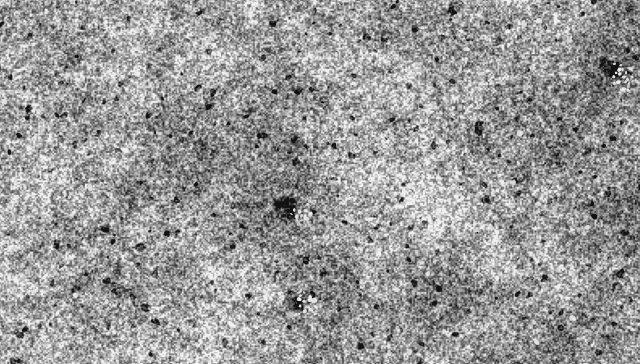
Reproduce this texture procedurally as a WebGL 2 fragment shader.

```glsl
#version 300 es
precision highp float;

uniform vec2 u_resolution;
out vec4 fragColor;

// Lengths are in canvas heights
const float BASE_TONE = 0.66;
const float PATCH_CONTRAST = 0.19;
const float SMUDGE_CONTRAST = 0.19;
const float GRAIN_CONTRAST = 0.56;
const float FINE_GRAIN = 225.0;
const float COARSE_GRAIN = 118.0;
const float SPECK_GRID = 23.0;
const float SPECK_DENSITY = 0.55;
const float SPECK_DEPTH = 0.46;
const float PEBBLE_GRID = 9.0;
const float PEBBLE_DENSITY = 0.25;
const float PEBBLE_TONE = 0.88;
const int CLUSTER_COUNT = 3;
const float CLUSTER_RADIUS = 0.034;
const float CRUMB_GRID = 72.0;
const vec2 SHADOW_OFFSET = vec2(-0.032, 0.012);
const float DARKEST = 0.07;
const float LIGHTEST = 0.94;

uint mixBits(uint n) {
    n = (n ^ (n >> 16)) * 0x7feb352du;
    n = (n ^ (n >> 15)) * 0x846ca68bu;
    return n ^ (n >> 16);
}

float hash(vec2 cell, float seed) {
    uvec2 c = uvec2(ivec2(floor(cell)));
    uint n = mixBits(c.x + mixBits(c.y + mixBits(uint(seed))));
    return float(n >> 8) / 16777216.0;
}

float noise(vec2 p, float seed) {
    vec2 i = floor(p), f = fract(p);
    f = f * f * (3.0 - 2.0 * f);
    float low = mix(hash(i, seed), hash(i + vec2(1, 0), seed), f.x);
    float high = mix(hash(i + vec2(0, 1), seed), hash(i + vec2(1, 1), seed), f.x);
    return mix(low, high, f.y);
}

// Noise centred on zero
float wobble(vec2 p, float seed) {
    return noise(p, seed) - 0.5;
}

// Coverage of randomly sized, turned and stretched blobs, one per grid cell at most
float scatter(vec2 p, float grid, float density, vec2 radii, float ragged, float soft, float seed) {
    vec2 home = floor(p * grid);
    float rough = ragged * wobble(p * 110.0, seed + 9.0);
    float cover = 0.0;
    for (int y = -1; y <= 1; y++)
    for (int x = -1; x <= 1; x++) {
        vec2 cell = home + vec2(x, y);
        if (hash(cell, seed) > density) continue;
        vec2 jitter = vec2(hash(cell, seed + 1.0), hash(cell, seed + 2.0));
        vec2 q = p - (cell + mix(vec2(0.1), vec2(0.9), jitter)) / grid;
        float turn = 6.2832 * hash(cell, seed + 3.0);
        q = mat2(cos(turn), sin(turn), -sin(turn), cos(turn)) * q;
        q.x *= mix(1.0, 1.6, hash(cell, seed + 4.0));
        float size = hash(cell, seed + 5.0);
        float dist = length(q) - mix(radii.x, radii.y, size * size) + rough;
        cover = max(cover, 1.0 - smoothstep(-soft, soft, dist));
    }
    return cover;
}

// Broad weathering, slightly drawn out sideways
float patches(vec2 p) {
    vec2 q = p * vec2(0.8, 1.0);
    return wobble(q * 2.3, 11.0) + 0.85 * wobble(q * 5.1, 12.0) + 0.7 * wobble(q * 10.7, 13.0);
}

float smudges(vec2 p) {
    return 0.8 * wobble(p * vec2(16.0, 20.0), 21.0) + wobble(p * vec2(38.0, 44.0), 22.0);
}

float grain(vec2 p) {
    return wobble(p * FINE_GRAIN, 31.0) + 0.65 * wobble(p * COARSE_GRAIN, 32.0);
}

void main() {
    vec2 p = gl_FragCoord.xy / u_resolution.y;
    float aspect = u_resolution.x / u_resolution.y;
    float edge = 0.8 / u_resolution.y;

    // Weathered, grainy ground
    float smudge = smudges(p);
    float tone = BASE_TONE + PATCH_CONTRAST * patches(p) + SMUDGE_CONTRAST * smudge;
    tone += GRAIN_CONTRAST * grain(p);

    // Dark pits with ragged rims
    float pits = scatter(p, SPECK_GRID, SPECK_DENSITY, vec2(0.002, 0.011), 0.012, 0.003, 41.0);
    tone -= SPECK_DEPTH * pits * (0.85 - 0.5 * smudge);

    // Scattered pale pebbles
    float pebbles = scatter(p, PEBBLE_GRID, PEBBLE_DENSITY, vec2(0.004, 0.010), 0.004, edge, 61.0);
    tone = mix(tone, PEBBLE_TONE + 0.1 * wobble(p * 90.0, 71.0), pebbles);

    // Crumbled white clusters beside dark hollows
    float crumbs = scatter(p, CRUMB_GRID, 0.85, vec2(0.004, 0.008), 0.003, edge, 81.0);
    for (int i = 0; i < CLUSTER_COUNT; i++) {
        vec2 centre = fract(vec2(0.47, 0.42) + float(i) * vec2(0.505, 0.37)) * vec2(aspect, 1.0);
        vec2 q = p - centre;
        float hollow = length(q - SHADOW_OFFSET) + 0.04 * wobble(p * 45.0, 91.0);
        tone -= 0.5 * (1.0 - smoothstep(0.005, 0.045, hollow));
        tone -= 0.13 * exp(-dot(q, q) / 0.02);
        float reach = length(q) + 0.035 * wobble(p * 40.0, 92.0);
        float inside = 1.0 - smoothstep(CLUSTER_RADIUS - 0.006, CLUSTER_RADIUS + 0.003, reach);
        tone = mix(tone, 0.9 + 0.1 * wobble(p * 130.0, 93.0), crumbs * inside);
    }

    fragColor = vec4(vec3(clamp(tone, DARKEST, LIGHTEST)), 1.0);
}
```
